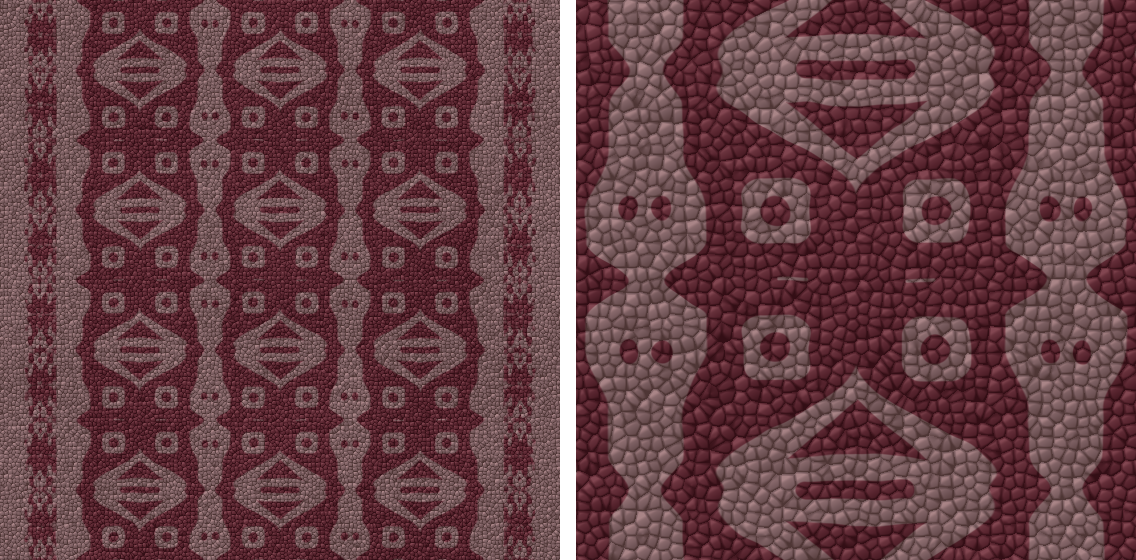
Left: the whole. Right: its middle third, enlarged.
Write a Shadertoy shader that draws this pattern.

```glsl
const float TILES = 4.0;            // repeats across the canvas
const float GRAINS = 138.0;         // leather pebbles across the canvas
const float WOBBLE = 0.009;         // irregularity of the outlines
const float FIELD_HALF = 1.5;       // half width of the central field, in tiles
const float STRIP_AXIS = 1.714;     // lace strip, measured from the middle
const float STRIP_HALF = 0.115;
const float LACE_SCALE = 21.0;
const vec2 LIGHT_DIR = vec2(-0.5, 0.86);

const vec3 ROSE_DARK = vec3(0.35, 0.25, 0.25);
const vec3 ROSE_MID = vec3(0.46, 0.35, 0.36);
const vec3 ROSE_LIGHT = vec3(0.58, 0.45, 0.46);
const vec3 WINE_DARK = vec3(0.24, 0.08, 0.11);
const vec3 WINE_MID = vec3(0.34, 0.14, 0.18);
const vec3 WINE_LIGHT = vec3(0.44, 0.22, 0.26);

vec2 hash2(vec2 p) {
    vec3 a = fract(p.xyx * vec3(0.1031, 0.1030, 0.0973));
    a += dot(a, a.yzx + 33.33);
    return fract((a.xx + a.yz) * a.zy);
}

float noise(vec2 p) {
    vec2 i = floor(p), f = fract(p);
    f = f * f * (3.0 - 2.0 * f);
    return mix(mix(hash2(i).x, hash2(i + vec2(1, 0)).x, f.x),
               mix(hash2(i + vec2(0, 1)).x, hash2(i + vec2(1, 1)).x, f.x), f.y);
}

float roundBox(vec2 p, vec2 halfSize, float radius) {
    vec2 e = abs(p) - halfSize;
    return length(max(e, 0.0)) + min(max(e.x, e.y), 0.0) - radius;
}

// Pointed medallion with a central slit and two triangular windows
float medallion(vec2 p) {
    float width = 0.336 * (1.0 - smoothstep(0.03, 0.30, p.y))
                - 0.02 * exp(-p.y * p.y * 1200.0);
    float body = max((p.x - width) * 0.6, p.y - 0.293);
    float slit = roundBox(p, vec2(0.12, 0.0), 0.022);
    float window = max((p.x - 1.2 * (0.213 - p.y)) * 0.64,
                       0.088 - 0.08 * p.x - p.y);
    return max(body, -min(slit, window));
}

// Vertical chain of swelling beads with paired holes
float beadChain(vec2 p, float fromMiddle) {
    float x = 0.5 - p.x;
    float width = 0.038 + 0.05 * smoothstep(0.0, 0.08, p.y)
                + 0.057 * smoothstep(0.19, 0.34, p.y)
                - 0.10 * smoothstep(0.41, 0.5, p.y);
    float hole = length((vec2(x, p.y) - vec2(0.039, 0.33)) * vec2(1.12, 0.92)) - 0.026;
    hole = max(hole, fromMiddle - 1.25);
    return max((x - width) * 0.75, -hole);
}

float ornament(vec2 p, float fromMiddle) {
    vec2 c = p - vec2(0.19, 0.337);
    float ring = max(roundBox(c, vec2(0.038, 0.034), 0.043), 0.035 - length(c));
    float dash = roundBox(p - vec2(0.153, 0.5), vec2(0.032, 0.0), 0.004);
    return min(min(medallion(p), beadChain(p, fromMiddle)), min(ring, dash));
}

// Plain band holding a strip of mirrored lace
float border(float u, float y) {
    float v = abs(u - STRIP_AXIS);
    float my = abs(fract(y * 2.0) - 0.5) * 0.5;
    float lace = 0.75 * noise(vec2(v, my) * LACE_SCALE * 1.4 + 7.0)
               + 0.25 * noise(vec2(v * 40.0, y * 30.0));
    float beads = abs(v - 0.028 * abs(sin(y * 25.133)));
    lace += 0.28 * (1.0 - smoothstep(0.004, 0.022, beads));
    lace += 0.35 * smoothstep(1.77, 1.84, u);
    float laceDist = (0.58 - lace) / LACE_SCALE;
    return -max(v - STRIP_HALF, -laceDist);
}

// Relief of rounded pebbles, about -1 in creases and 1 on lit crowns
float leather(vec2 p) {
    vec2 cell = floor(p), toSeed = vec2(0.0), seedId = cell;
    float near = 9.0, next = 9.0;
    for (int j = -1; j <= 1; j++)
    for (int i = -1; i <= 1; i++) {
        vec2 id = cell + vec2(i, j);
        vec2 r = p - id - 0.1 - 0.8 * hash2(id);
        float d = length(r);
        if (d < near) { next = near; near = d; toSeed = r; seedId = id; }
        else next = min(next, d);
    }
    float crown = smoothstep(0.0, 0.4, next - near);
    float lit = dot(toSeed, LIGHT_DIR);
    float glint = smoothstep(0.1, 0.45, lit) * crown;
    return 1.25 * crown - 0.95 + 1.3 * lit + 0.8 * glint
         + 0.6 * (hash2(seedId + 19.0).y - 0.5);
}

vec3 shade(vec3 dark, vec3 mid, vec3 light, float relief) {
    return relief < 0.0 ? mix(mid, dark, min(-relief, 1.4))
                        : mix(mid, light, min(relief, 1.7));
}

void mainImage(out vec4 fragColor, in vec2 fragCoord) {
    vec2 uv = (fragCoord - vec2(0.5 * iResolution.x, 0.0)) / iResolution.y;
    vec2 q = uv * TILES;
    q += WOBBLE * (vec2(noise(q * 18.0), noise(q * 18.0 + 40.0)) - 0.5);

    // Mirrored tiles inside, lace bands at both sides
    float fromMiddle = abs(q.x);
    vec2 p = abs(fract(q + vec2(0.5, 0.0)) - 0.5);
    float d = fromMiddle < FIELD_HALF ? ornament(p, fromMiddle)
                                      : border(fromMiddle, q.y);
    float edge = TILES / iResolution.y;
    float inlay = 1.0 - smoothstep(-edge, edge, d);

    // Grain over both tones, with slow patches of wear
    float relief = leather(uv * GRAINS + 200.0) + 0.3 * (noise(uv * 9.0 + 5.0) - 0.5);
    vec3 wine = shade(WINE_DARK, WINE_MID, WINE_LIGHT, relief);
    vec3 rose = shade(ROSE_DARK, ROSE_MID, ROSE_LIGHT, relief);
    fragColor = vec4(mix(wine, rose, inlay), 1.0);
}
```
